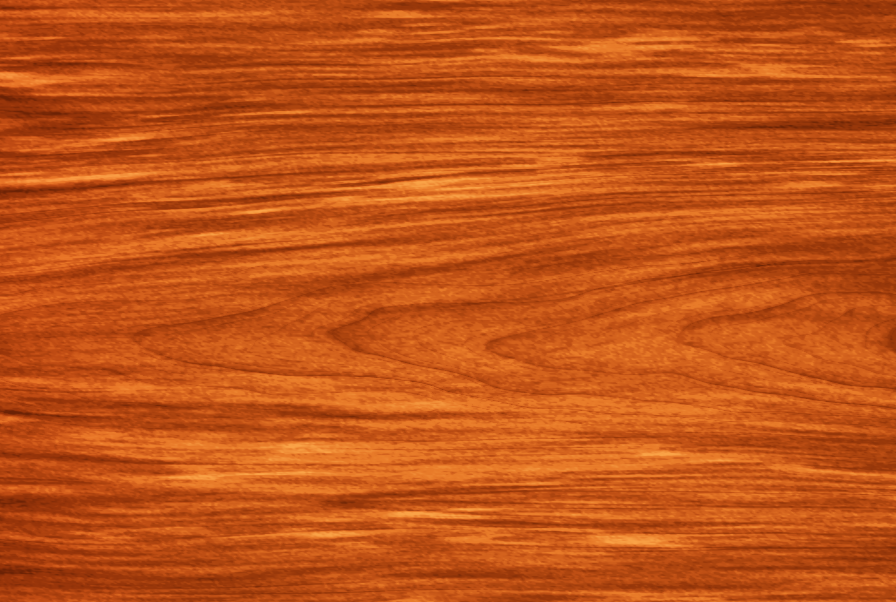
Reproduce this texture procedurally as a WebGL 2 fragment shader.

```glsl
#version 300 es
precision highp float;
// Polished reddish wood: long horizontal grain with a band of nested arches.
// Streaks are row-shifted noise stretched along a bent grain coordinate;
// arches are level sets of a parabolic field, shaded as soft sawtooth rings.
#define HEART_Y 0.43
#define RING_SPACING 0.30
#define RING_DEPTH 0.50
#define GRAIN_BEND 0.085
#define STREAK_CONTRAST 1.1
#define VEIN_DEPTH 0.34
#define FLECK_GLOW 0.5
#define PORE_DEPTH 0.14
#define FIBRE_CONTRAST 0.26
#define BASE_TONE 0.58

uniform vec2 u_resolution;
out vec4 fragColor;

float hash(vec2 p) {
  vec3 q = fract(vec3(p.xyx) * 0.1031);
  q += dot(q, q.yzx + 33.33);
  return fract((q.x + q.y) * q.z);
}

// One row of smooth noise, shifted so that rows do not line up.
float rowNoise(float x, float row) {
  x += 17.0 * hash(vec2(row, 7.3));
  float cell = floor(x), f = x - cell;
  f = f * f * (3.0 - 2.0 * f);
  return mix(hash(vec2(cell, row)), hash(vec2(cell + 1.0, row)), f);
}

float noise(vec2 p) {
  p += 200.0;
  float row = floor(p.y), f = p.y - row;
  f = f * f * (3.0 - 2.0 * f);
  return mix(rowNoise(p.x, row), rowNoise(p.x, row + 1.0), f);
}

// Signed noise around zero.
float wobble(vec2 p) { return noise(p) - 0.5; }

// Thin dark line along the middle contour of stretched noise.
float vein(vec2 p, float width) {
  return 1.0 - smoothstep(0.0, width, abs(wobble(p)));
}

// Crisp outer line and a shade that fades inward, once per unit of phase.
float ringEdge(float phase, float fade) {
  float t = fract(phase);
  float shade = 0.6 * exp(-fade * t) + 0.4 * exp(-22.0 * t);
  return max(shade, exp(-40.0 * (1.0 - t)));
}

// Nested arches with tips to the left, with faint finer rings between.
float rings(vec2 p, float d) {
  float warpedD = d + 0.036 * wobble(vec2(p.x * 4.0, d * 9.0))
                    + 0.010 * wobble(vec2(p.x * 14.0, d * 26.0));
  float steep = mix(75.0, 52.0, smoothstep(-0.02, 0.02, d));
  float field = p.x - steep * warpedD * warpedD
              + 0.12 * wobble(vec2(p.x * 3.0, d * 16.0 + 5.0))
              + 0.04 * wobble(vec2(p.x * 12.0, d * 50.0));
  float phase = (field - 0.25) / RING_SPACING;
  float reach = exp(-d * d / 0.022);
  float strength = 0.5 + 0.9 * noise(vec2(p.x * 2.5, d * 22.0));
  float shade = ringEdge(phase, 5.5) + 0.3 * ringEdge(phase * 3.0 + 0.4, 6.0);
  return shade * reach * strength * mix(0.5, 1.0, smoothstep(-0.15, 0.2, field));
}

vec3 woodColor(float t) {
  vec3 c = mix(vec3(0.42, 0.14, 0.02), vec3(0.60, 0.22, 0.04), smoothstep(-0.3, 0.2, t));
  c = mix(c, vec3(0.68, 0.27, 0.06), smoothstep(0.2, 0.4, t));
  c = mix(c, vec3(0.75, 0.31, 0.08), smoothstep(0.4, 0.55, t));
  c = mix(c, vec3(0.83, 0.385, 0.115), smoothstep(0.55, 0.74, t));
  c = mix(c, vec3(0.91, 0.48, 0.16), smoothstep(0.74, 0.95, t));
  return mix(c, vec3(0.98, 0.64, 0.28), smoothstep(0.95, 1.5, t));
}

void main() {
  vec2 p = gl_FragCoord.xy / u_resolution.y;
  vec2 uv = gl_FragCoord.xy / u_resolution;

  // Grain coordinate: rises to the right above the heart, sinks a little below.
  float d = p.y - HEART_Y;
  float rise = (d - 0.17) / 0.16, sink = (d + 0.12) / 0.12;
  float s = d - GRAIN_BEND * p.x * exp(-rise * rise) + 0.02 * p.x * exp(-sink * sink);
  s += 0.020 * wobble(vec2(p.x * 2.2, s * 6.0)) + 0.007 * wobble(vec2(p.x * 6.0, s * 20.0));
  float heart = exp(-d * d / 0.007);
  float outer = 1.0 - 0.75 * heart;

  // Streaks from broad bands down to long hair lines.
  float streaks = 0.20 * wobble(vec2(p.x * 0.9, s * 11.0))
                + 0.30 * wobble(vec2(p.x * 1.8, s * 36.0)) * outer
                + 0.44 * wobble(vec2(p.x * 3.0, s * 85.0)) * outer
                + 0.50 * wobble(vec2(p.x * 5.0, s * 170.0)) * outer;
  float tone = BASE_TONE + 0.13 * heart + STREAK_CONTRAST * streaks;

  // Arches and long wandering dark veins in three sizes.
  tone -= RING_DEPTH * rings(p, d);
  float veinGate = smoothstep(0.3, 0.7, noise(vec2(p.x * 1.4, s * 24.0 + 40.0)));
  float hairGate = smoothstep(0.35, 0.7, noise(vec2(p.x * 2.2, s * 40.0 + 15.0)));
  float veins = vein(vec2(p.x * 0.7, s * 19.0 + 11.0), 0.05)
              + 0.8 * vein(vec2(p.x * 1.0, s * 40.0 + 71.0), 0.09);
  float hairs = vein(vec2(p.x * 1.6, s * 72.0 + 33.0), 0.15);
  tone -= VEIN_DEPTH * (min(veins, 1.2) * veinGate + 0.7 * hairs * hairGate) * outer;

  // Golden flecks in patches.
  float patches = smoothstep(0.35, 0.75, noise(vec2(p.x * 2.6, s * 16.0 + 90.0)));
  float fleck = smoothstep(0.5, 0.9, noise(vec2(p.x * 11.0, s * 150.0 + 30.0)));
  tone += FLECK_GLOW * fleck * patches * outer;

  // Tiny pores and a slanted stipple of cut fibres.
  tone -= PORE_DEPTH * smoothstep(0.55, 0.95, noise(vec2(p.x * 60.0, s * 330.0)));
  tone += FIBRE_CONTRAST * wobble(vec2(p.x * 190.0 + p.y * 110.0, p.y * 330.0));
  tone += 0.6 * FIBRE_CONTRAST * wobble(vec2(p.x * 75.0 + s * 60.0, s * 310.0 + 50.0));

  // Soft light in the middle, deeper red towards the left and the corners.
  vec2 q = (uv - vec2(0.56, 0.47)) * vec2(1.5, 1.25);
  tone += 0.14 - 0.36 * dot(q, q);
  vec3 color = woodColor(tone);
  color.gb *= 1.0 - 0.06 * smoothstep(0.3, 0.0, uv.x);
  fragColor = vec4(clamp(color, 0.0, 1.0), 1.0);
}
```
